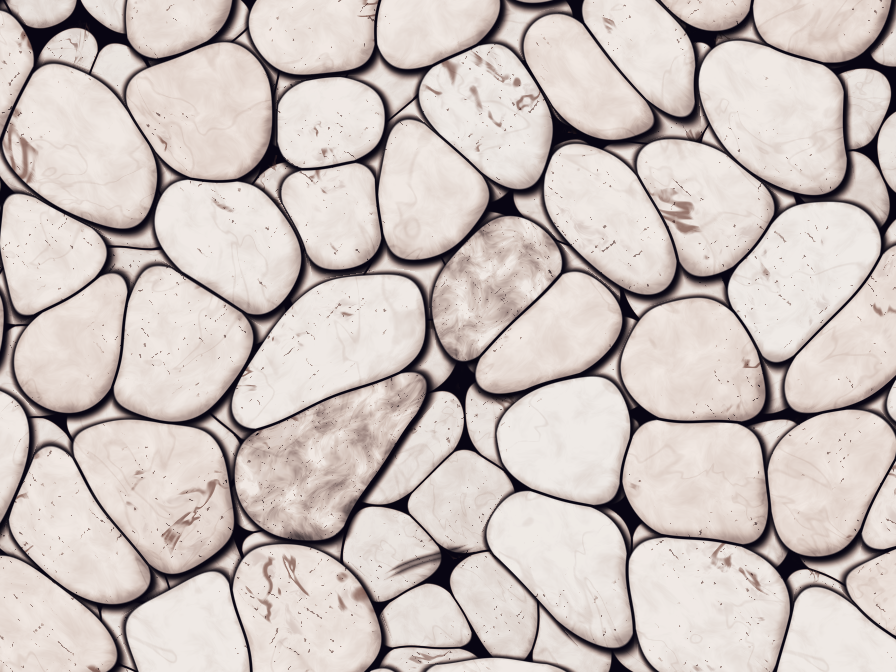
A Shadertoy shader for this texture:

```glsl
const float TOP_SCALE = 5.3;      // large pebbles per canvas height
const float BED_SCALE = 7.6;      // smaller pebbles underneath
const float JITTER = 0.84;
const float ROUNDNESS = 0.125;    // softness of pebble corners
const float SWELL = 0.03;         // growth that tightens the packing
const float CONTACT = 0.011;      // half width of the tightest gap
const float HOLE_SHARE = 0.12;    // top cells left open to the bed
const float ROUGH_SHARE = 0.08;   // grainy, darker pebbles
const float SHADOW_REACH = 0.008;
const vec2 SHADE_DIR = vec2(0.6, -0.8);
const vec3 RUST = vec3(0.45, 0.29, 0.25);

// Tones from deep gap to sunlit stone
const vec3 RAMP[6] = vec3[6](
    vec3(0.03, 0.02, 0.07), vec3(0.19, 0.16, 0.18), vec3(0.41, 0.35, 0.35),
    vec3(0.64, 0.56, 0.54), vec3(0.82, 0.76, 0.73), vec3(0.925, 0.905, 0.89));

struct Pebble {
    float inside;   // rounded distance to the outline, positive within
    float border;   // distance to the cell border
    vec2 local;     // position relative to the pebble centre
    vec3 seed;
};

vec3 hash3(vec2 p) {
    vec3 q = fract(p.xyx * vec3(0.1031, 0.1030, 0.0973));
    q += dot(q, q.yxz + 33.33);
    return fract((q.xxy + q.yzz) * q.zyx);
}

vec2 site(vec2 cell) {
    return cell + 0.5 + JITTER * (hash3(cell + 57.0).xy - 0.5);
}

// Layered, rotated and warped sines, roughly -1 to 1
float mottle(vec2 p) {
    float sum = 0.0, amp = 0.5;
    for (int i = 0; i < 6; i++) {
        p = mat2(1.36, 1.02, -1.02, 1.36) * p + 0.6 * sin(p.yx * 1.3 + 1.7);
        sum += amp * (sin(p.x) + sin(p.y + 2.0));
        amp *= 0.7;
    }
    return 0.6 * sum;
}

// Cellular pebbles: a smooth minimum over the cell borders rounds them off
Pebble pebbleAt(vec2 p) {
    vec2 base = floor(p), home = base, centre = vec2(0.0);
    float nearest = 1e3;
    for (int y = -1; y <= 1; y++)
    for (int x = -1; x <= 1; x++) {
        vec2 cell = base + vec2(x, y);
        vec2 s = site(cell);
        float d = dot(p - s, p - s);
        if (d < nearest) { nearest = d; home = cell; centre = s; }
    }
    float total = 0.0, border = 1e3;
    for (int y = -2; y <= 2; y++)
    for (int x = -2; x <= 2; x++) {
        if (x == 0 && y == 0) continue;
        vec2 s = site(home + vec2(x, y));
        float d = dot(0.5 * (centre + s) - p, normalize(s - centre));
        border = min(border, d);
        total += exp(-d / ROUNDNESS);
    }
    float inside = min(-ROUNDNESS * log(total) + SWELL, border - CONTACT);
    return Pebble(inside, border, p - centre, hash3(home + 11.0));
}

// Bends the layer so that pebbles stretch and lean
vec2 bend(vec2 p) {
    p += 0.16 * sin(p.yx * vec2(1.7, 1.3) + vec2(0.4, 2.1));
    return p + 0.014 * sin(p.yx * 8.0 + 3.0 * sin(p));
}

bool isHole(Pebble s) { return s.seed.z < HOLE_SHARE; }

// Distance from a point in the open to the nearest top pebble
float openDepth(Pebble s) {
    return isHole(s) ? 2.0 * s.border - s.inside : -s.inside;
}

// Sparse flecks of uneven size and slant
float flecks(vec2 p) {
    p += 0.5 * sin(p.yx * 2.3) + 0.06 * sin(p.yx * 19.0);
    vec3 h = hash3(floor(p) + 91.0);
    vec2 d = fract(p) - 0.25 - 0.5 * h.xy;
    float a = 6.3 * fract(h.z * 17.0);
    d = mat2(cos(a), sin(a), -sin(a), cos(a)) * d * vec2(1.0, 1.0 + 2.0 * h.y);
    return 1.0 - smoothstep(0.4, 1.0, length(d) / (0.01 + 0.26 * h.z * h.z));
}

// Tone index in x, rust amount in y
vec2 stoneSurface(Pebble s) {
    vec2 q = s.local + s.seed.xy * 40.0;
    float grain = mottle(q * 9.0);
    float patchy = mottle(q * 1.7 + 9.0);
    float rough = step(1.0 - ROUGH_SHARE, s.seed.y);
    float side = smoothstep(-0.1, 0.5, dot(s.local, SHADE_DIR));
    float rim = 1.0 - smoothstep(0.0, mix(0.05, 0.13, side), s.inside + 0.015 * grain);
    float crack = 1.0 - smoothstep(0.02, 0.13, abs(mottle(q * 2.3 + 4.0)));
    crack *= smoothstep(0.5, 0.8, patchy + 0.15 * grain);
    float vein = 1.0 - smoothstep(0.0, 0.07, abs(mottle(q * 1.4 + 7.0)));
    float fleck = flecks(q * 11.0) * smoothstep(-0.1, 0.4, patchy + 0.4 * grain);

    float tone = 5.1 - 0.35 * s.seed.x * s.seed.x + 0.28 * grain;
    tone -= mix(0.6, 1.5, side) * rim * rim + 0.15 * side;
    tone -= rough * (0.8 - 0.9 * grain + 1.2 * flecks(q * 23.0));
    tone -= 1.4 * crack + 2.3 * fleck + 0.35 * vein;
    float stain = 0.2 * smoothstep(0.3, 0.9, patchy) * smoothstep(0.0, 0.8, grain);
    return vec2(clamp(tone, 0.4, 5.12), clamp(0.5 * crack + stain, 0.0, 0.6));
}

vec3 toneColour(float tone) {
    vec3 c = RAMP[0];
    for (int i = 1; i < 6; i++)
        c = mix(c, RAMP[i], clamp(tone - float(i - 1), 0.0, 1.0));
    return c + 0.1 * max(tone - 5.0, 0.0);
}

void mainImage(out vec4 fragColor, in vec2 fragCoord) {
    vec2 uv = fragCoord / iResolution.y;
    float soft = 0.8 / iResolution.y;
    Pebble top = pebbleAt(bend(uv * TOP_SCALE + 3.0));
    Pebble caster = pebbleAt(bend((uv - SHADE_DIR * SHADOW_REACH) * TOP_SCALE + 3.0));
    Pebble bed = pebbleAt(bend(uv * BED_SCALE + 21.0));

    // Bed pebbles lie in the cast shadow of the layer above
    float light = smoothstep(-0.02, 0.06, openDepth(caster));
    light *= smoothstep(-0.01, 0.045, openDepth(top));
    vec2 under = stoneSurface(bed);
    under.x *= 0.96 * light * smoothstep(-soft, soft, bed.inside / BED_SCALE);
    vec3 colour = mix(toneColour(under.x), RUST * light, under.y * 0.6);

    // Sunlit top pebbles
    vec2 over = stoneSurface(top);
    vec3 stone = mix(toneColour(over.x), RUST, over.y);
    stone *= mix(vec3(1.0), vec3(1.01, 0.99, 0.98), top.seed.x);
    float cover = isHole(top) ? 0.0 : smoothstep(-soft, soft, top.inside / TOP_SCALE);
    fragColor = vec4(mix(colour, stone, cover), 1.0);
}
```
